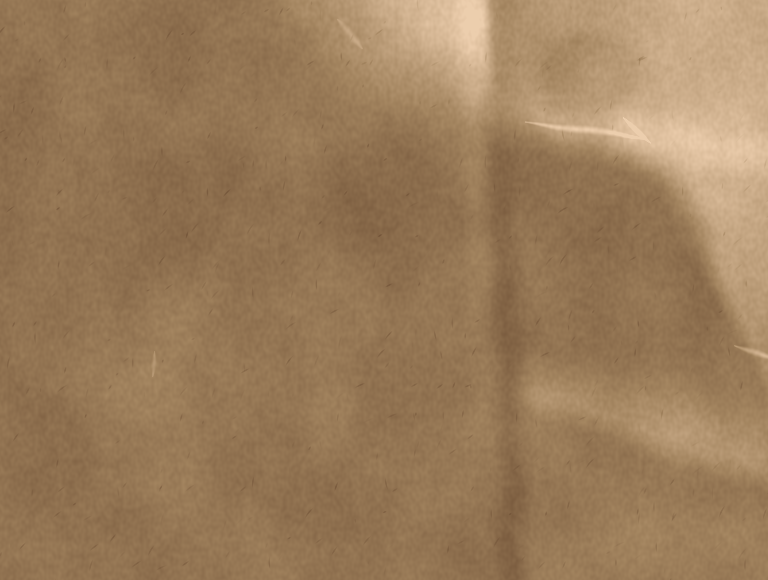
Reproduce this texture procedurally as a WebGL 1 fragment shader.

```glsl
precision highp float;
// Creased brown kraft paper under a warm light from the upper right.
// One tone value is summed from soft folds, fbm mottling, fibre grain and
// scattered flecks, then mapped onto a brown-to-cream ramp.

#define SHADE_COLOR vec3(0.50, 0.38, 0.262)
#define PAPER_COLOR vec3(0.64, 0.52, 0.373)
#define LIGHT_COLOR vec3(0.90, 0.78, 0.65)
#define BASE_TONE 0.17
#define MOTTLE 0.27
#define GRAIN 0.10
#define FLECK_CELLS 13.0
#define FLECK_SHARE 0.38

uniform vec2 u_resolution;

vec2 hash2(vec2 p) {
  vec3 q = fract(vec3(p.xyx) * vec3(0.1031, 0.1030, 0.0973));
  q += dot(q, q.yzx + 33.33);
  return fract((q.xx + q.yz) * q.zy);
}

float cornerSlope(vec2 cell, vec2 offset) {
  float angle = 6.2832 * hash2(cell).x;
  return dot(vec2(cos(angle), sin(angle)), offset);
}

float gradientNoise(vec2 p) {
  vec2 i = floor(p), f = fract(p);
  vec2 u = f * f * f * (f * (f * 6.0 - 15.0) + 10.0);
  vec2 e = vec2(1.0, 0.0);
  return mix(mix(cornerSlope(i, f), cornerSlope(i + e, f - e), u.x),
             mix(cornerSlope(i + e.yx, f - e.yx),
                 cornerSlope(i + 1.0, f - 1.0), u.x), u.y);
}

float fbm(vec2 p) {
  float sum = 0.0, gain = 0.6;
  for (int i = 0; i < 5; i++) {
    sum += gain * gradientNoise(p);
    p = mat2(1.6, 1.2, -1.2, 1.6) * p + 17.3;
    gain *= 0.58;
  }
  return sum;
}

float falloff(float a, float b, float x) { return 1.0 - smoothstep(a, b, x); }

float bump(float x, float width) { return exp(-x * x / (width * width)); }

// Thin line that tapers to both ends.
float crease(vec2 p, vec2 a, vec2 b, float width) {
  vec2 d = b - a;
  float h = clamp(dot(p - a, d) / dot(d, d), 0.0, 1.0);
  float taper = width * (0.25 + 0.75 * sin(3.1416 * h));
  return falloff(0.0, taper, length(p - a - d * h));
}

// Short slanted fibres, at most one in each cell.
float flecks(vec2 p, float cells, float seed) {
  vec2 cell = floor(p * cells);
  vec2 r = hash2(cell + seed), s = hash2(cell + seed + 41.7);
  vec2 d = (fract(p * cells) - 0.5 - 0.5 * (r - 0.5)) / cells;
  float angle = 1.1 + 1.4 * (s.x - 0.5);
  vec2 axis = vec2(cos(angle), sin(angle));
  vec2 local = vec2(dot(d, axis), dot(d, vec2(-axis.y, axis.x)));
  local.y += 18.0 * (s.y - 0.5) * local.x * local.x;
  float body = length(local / vec2(0.004 + 0.010 * s.y, 0.0022));
  return falloff(0.2, 1.0, body) * step(fract(r.x * 7.0 + s.y), FLECK_SHARE) * r.y;
}

// Large light and shade made by the folds.
float foldTone(vec2 p) {
  float fold = p.x - 0.865 + 0.030 * p.y;
  float rightSide = smoothstep(-0.006, 0.014, fold);
  float ridge = p.y - 0.79 + 0.15 * (p.x - 0.905);
  float above = smoothstep(-0.075, 0.035, ridge);

  // Lit upper part, left and right of the vertical fold.
  float litLeft = smoothstep(0.42, 0.84, p.x + 0.35 * (p.y - 0.9))
                * smoothstep(0.70, 0.99, p.y);
  float litRight = above * (0.32 + 0.24 * smoothstep(0.86, 1.20, p.x));
  litRight += 0.22 * bump(ridge - 0.005, 0.035) * smoothstep(0.88, 0.96, p.x);
  float blister = length((p - vec2(1.02, 0.865)) * vec2(1.0, 1.1));
  litRight -= 0.13 * falloff(0.07, 0.115, blister);
  float tone = mix(0.74 * litLeft, litRight, rightSide);

  // Shaded panel and the bright flap beside its slanted edge.
  float edge = p.x - 1.145 - 0.48 * (0.71 - p.y);
  float softness = mix(0.018, 0.055, smoothstep(0.4, 0.7, p.y));
  float flap = smoothstep(-softness, softness, edge) * (1.0 - above);
  tone += flap * mix(0.18, 0.55, smoothstep(0.30, 0.62, p.y));
  tone -= 0.05 * rightSide * (1.0 - above) * (1.0 - flap) * smoothstep(0.3, 0.5, p.y);

  // Lower ridge: quick drop below, slow fade above.
  float lower = p.y - 0.325 + 0.33 * (p.x - 0.89);
  float lowerRidge = smoothstep(-0.045, 0.012, lower) * falloff(0.0, 0.14, lower);
  tone += rightSide * smoothstep(0.86, 0.93, p.x) * (0.27 * lowerRidge + 0.07 * falloff(-0.2, 0.2, lower));

  // Vertical fold: pale lip and shadowed gutter.
  tone += 0.10 * bump(fold + 0.018, 0.028) * (0.4 + p.y);
  tone -= 0.15 * bump(fold - 0.020, 0.028) * (1.2 - 0.5 * p.y);

  // Broad dents of the left sheet.
  float dent = p.x - 0.39 + 0.45 * (0.66 - p.y);
  tone -= 0.13 * falloff(-0.01, 0.035, dent) * smoothstep(-0.35, 0.0, dent) * bump(p.y - 0.62, 0.17);
  tone += 0.07 * bump(length((p - vec2(0.45, 0.43)) * vec2(0.7, 1.0)), 0.16);
  tone -= 0.10 * bump(length(p - vec2(0.66, 0.65)), 0.17);
  return tone - 0.05 * falloff(0.0, 0.15, p.x);
}

void main() {
  vec2 p = gl_FragCoord.xy / u_resolution.y;
  vec2 warp = vec2(gradientNoise(p * 9.0), gradientNoise(p * 9.0 + 50.0));
  float tone = BASE_TONE + foldTone(p + 0.022 * warp);
  tone += MOTTLE * fbm(p * vec2(5.5, 4.5) + 3.0);

  // Fine paper tooth.
  tone += GRAIN * (gradientNoise(p * vec2(150.0, 105.0)) + 0.7 * gradientNoise(p * 62.0 + 9.0));

  // Sharp creases catching the light.
  vec2 q = p + 0.008 * warp;
  tone += 0.34 * crease(q, vec2(0.905, 0.790), vec2(1.110, 0.762), 0.009);
  tone += 0.38 * crease(q, vec2(1.075, 0.795), vec2(1.122, 0.755), 0.006);
  tone += 0.35 * crease(q, vec2(1.265, 0.408), vec2(1.340, 0.382), 0.008);
  tone += 0.18 * crease(q, vec2(0.580, 0.965), vec2(0.622, 0.915), 0.009);
  tone += 0.22 * crease(q, vec2(0.268, 0.392), vec2(0.262, 0.352), 0.006);

  for (int i = 0; i < 3; i++) {
    float layer = float(i);
    tone -= 0.20 * flecks(p + 0.37 * layer, FLECK_CELLS + 5.0 * layer, 11.0 * layer);
  }

  vec3 color = mix(SHADE_COLOR, PAPER_COLOR, clamp((tone + 0.06) / 0.40, -0.4, 1.0));
  color = mix(color, LIGHT_COLOR, clamp((tone - 0.34) / 0.66, 0.0, 1.1));
  gl_FragColor = vec4(color, 1.0);
}
```
